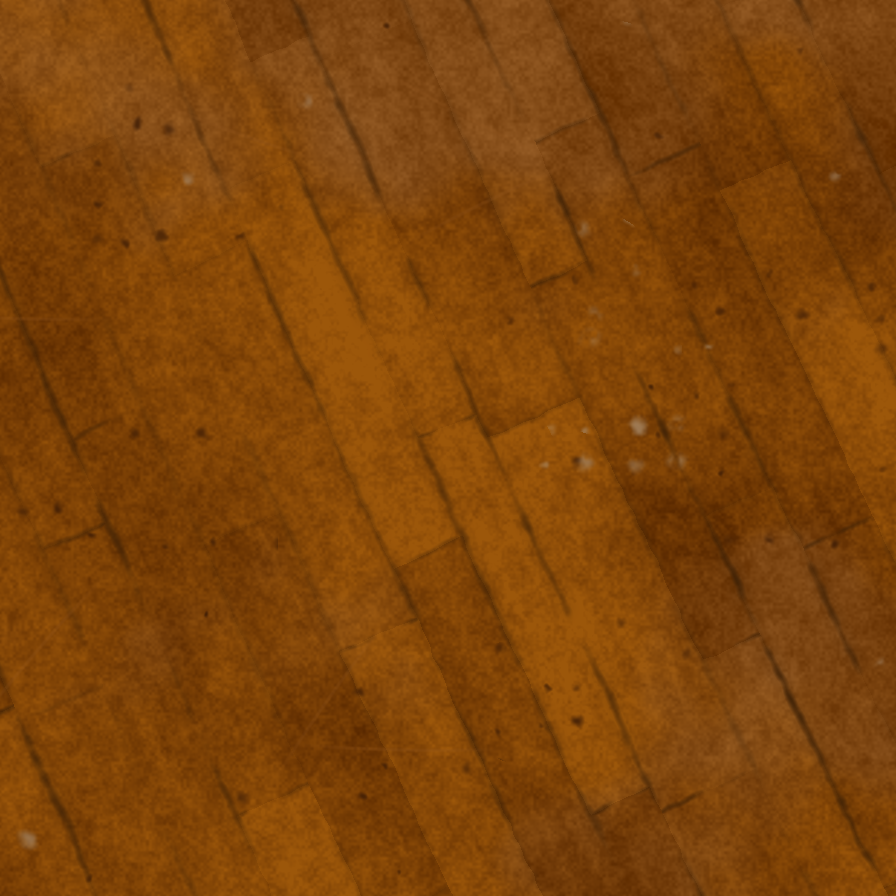
Write a WebGL 1 fragment shader that draws this texture.

```glsl
precision highp float;
// Worn, varnished wooden strip floor running diagonally, with soft seams, specks and paint chips.
uniform vec2 u_resolution;

#define TILT 0.425          // lean of the strips from vertical, radians
#define STRIP_WIDTH 0.088
#define PLANK_LENGTH 0.46
#define SEAM_WIDTH 0.0036
#define PLANK_CONTRAST 0.72
#define STAIN_CONTRAST 1.75
#define GRAIN_CONTRAST 1.0
#define SPECK_DENSITY 0.22
#define CHIP_DENSITY 0.5

const vec3 DARK_WOOD = vec3(0.436, 0.218, 0.012);
const vec3 LIGHT_WOOD = vec3(0.572, 0.312, 0.032);
const vec3 HAZE = vec3(0.520, 0.306, 0.112);
const vec3 SEAM = vec3(0.235, 0.125, 0.022);
const vec3 SPECK = vec3(0.24, 0.11, 0.02);
const vec3 CHIP = vec3(0.66, 0.55, 0.43);

float hash(vec2 p) {
  vec3 q = fract(vec3(p.xyx) * 0.1031);
  q += dot(q, q.yzx + 33.33);
  return fract((q.x + q.y) * q.z);
}

float noise(vec2 p) {
  vec2 i = floor(p), f = fract(p);
  f = f * f * (3.0 - 2.0 * f);
  return mix(mix(hash(i), hash(i + vec2(1, 0)), f.x),
             mix(hash(i + vec2(0, 1)), hash(i + vec2(1, 1)), f.x), f.y);
}

float fbm(vec2 p) {
  float sum = 0.0, amp = 0.53;
  for (int k = 0; k < 4; k++) {
    sum += amp * noise(p);
    p = p * 2.03 + 17.7;
    amp *= 0.5;
  }
  return sum;
}

// Seam position within strip cell i, as a fraction of the strip width.
float seamShift(float i) { return 0.38 * hash(vec2(i + 40.0, 7.0)); }

// Soft ragged dots, at most one in each cell of a jittered grid.
float dots(vec2 p, float cells, float density, float radius, float seed) {
  vec2 g = p * cells, id = floor(g) + seed;
  vec2 center = 0.3 + 0.4 * vec2(hash(id + 3.1), hash(id + 8.7));
  vec2 d = fract(g) - center;
  d += 0.13 * (vec2(noise(g * 5.0 + seed), noise(g * 5.0 + seed + 31.0)) - 0.5);
  float size = radius * cells * mix(0.45, 1.0, hash(id + 5.3));
  float strength = mix(0.4, 1.0, hash(id + 6.9));
  return strength * step(hash(id), density) * (1.0 - smoothstep(0.1 * size, 1.4 * size, length(d)));
}

// Faint long scratches at scattered angles.
float scratches(vec2 p) {
  float sum = 0.0;
  for (int k = 0; k < 7; k++) {
    vec2 id = vec2(float(k) + 2.0, 61.0);
    float angle = 3.14 * hash(id);
    vec2 d = p - vec2(hash(id + 1.5), hash(id + 4.5));
    vec2 dir = vec2(cos(angle), sin(angle));
    float along = dot(d, dir);
    float away = abs(dot(d, vec2(-dir.y, dir.x)) + 0.25 * along * along);
    sum += (1.0 - smoothstep(0.0004, 0.003, away)) * (1.0 - smoothstep(0.04, 0.13, abs(along)));
  }
  return sum;
}

void main() {
  vec2 p = gl_FragCoord.xy / u_resolution;

  // Floor axes: x across the strips, y along them.
  vec2 q = vec2(dot(p, vec2(cos(TILT), sin(TILT))), dot(p, vec2(sin(TILT), -cos(TILT))));
  q += 0.004 * (vec2(noise(p * 13.0), noise(p * 13.0 + 50.0)) - 0.5);
  q += 0.0028 * (vec2(noise(p * 75.0), noise(p * 75.0 + 50.0)) - 0.5);
  q.x += 0.05 * (p.x - 0.5) * (p.y - 0.5);

  // Strip of uneven width, cut into staggered planks.
  float u = q.x / STRIP_WIDTH;
  float strip = floor(u);
  if (u - strip < seamShift(strip)) strip -= 1.0;
  float left = (u - strip - seamShift(strip)) * STRIP_WIDTH;
  float right = (strip + 1.0 + seamShift(strip + 1.0) - u) * STRIP_WIDTH;
  float v = q.y / PLANK_LENGTH + 5.0 + 3.0 * hash(vec2(strip + 40.0, 19.0));
  float plank = floor(v);
  float joint = min(fract(v), 1.0 - fract(v)) * PLANK_LENGTH;
  float jointId = floor(v + 0.5);

  // Wood tone: plank shade, stains, lengthwise figure, fine grain.
  float tone = 0.47 + PLANK_CONTRAST * (hash(vec2(strip + 40.0, plank + 3.0)) - 0.5);
  tone += STAIN_CONTRAST * (fbm(p * 5.0 + 9.0) - 0.5);
  tone += 0.55 * (fbm(q * vec2(65.0, 9.0) + 70.0) - 0.5);
  tone += 0.4 * (noise(p * 60.0 + 25.0) - 0.5);
  tone += GRAIN_CONTRAST * (0.5 * noise(p * 170.0) + 0.5 * noise(p * 310.0 + 90.0) - 0.5);
  vec3 color = mix(DARK_WOOD, LIGHT_WOOD, clamp(tone, -0.6, 1.3));
  float haze = smoothstep(0.52, 0.74, fbm(p * 3.5 + 33.0) + 0.24 * (p.x + p.y - 1.0));
  color = mix(color, HAZE + 0.09 * (tone - 0.5), 0.8 * haze);

  // Seams break up, fade and thicken along their length.
  float seamId = strip + (left < right ? 0.0 : 1.0);
  float wear = fbm(vec2(seamId * 9.0 + 100.0, q.y * 16.0 + 20.0));
  float crumble = noise(p * 85.0 + 15.0);
  float strength = mix(0.22, 0.85, hash(vec2(seamId + 40.0, 83.0)));
  strength *= smoothstep(0.2, 0.65, wear) * mix(0.55, 1.1, crumble);
  float width = SEAM_WIDTH * (0.5 + 0.6 * wear + 0.5 * crumble);
  float edge = min(left, right);
  float seam = strength * (1.0 - smoothstep(0.0, 1.8 * width, edge));
  float grime = 0.22 * strength * (1.0 - smoothstep(0.0, 0.018, edge));
  float cut = 0.65 * hash(vec2(strip + 70.0, jointId)) * (1.0 - smoothstep(0.0, 0.005, joint));
  cut *= smoothstep(0.25, 0.65, fbm(p * 30.0));
  color = mix(color, SEAM, max(max(seam, cut), grime));

  // Wear marks: scratches, clustered dark specks, pale chips right of center.
  color = mix(color, HAZE * 1.12, 0.2 * scratches(p));
  float cluster = smoothstep(0.4, 0.7, noise(p * 5.0 + 60.0));
  color = mix(color, SPECK, 0.85 * dots(p, 24.0, SPECK_DENSITY * cluster + 0.03, 0.0078, 11.0));
  vec2 spread = (p - vec2(0.66, 0.58)) / vec2(0.10, 0.16);
  float chips = dots(p, 22.0, CHIP_DENSITY * exp(-dot(spread, spread)) + 0.006, 0.0105, 47.0);
  color = mix(color, CHIP, 0.8 * chips * smoothstep(0.1, 0.6, noise(p * 110.0)));

  gl_FragColor = vec4(color, 1.0);
}
```
